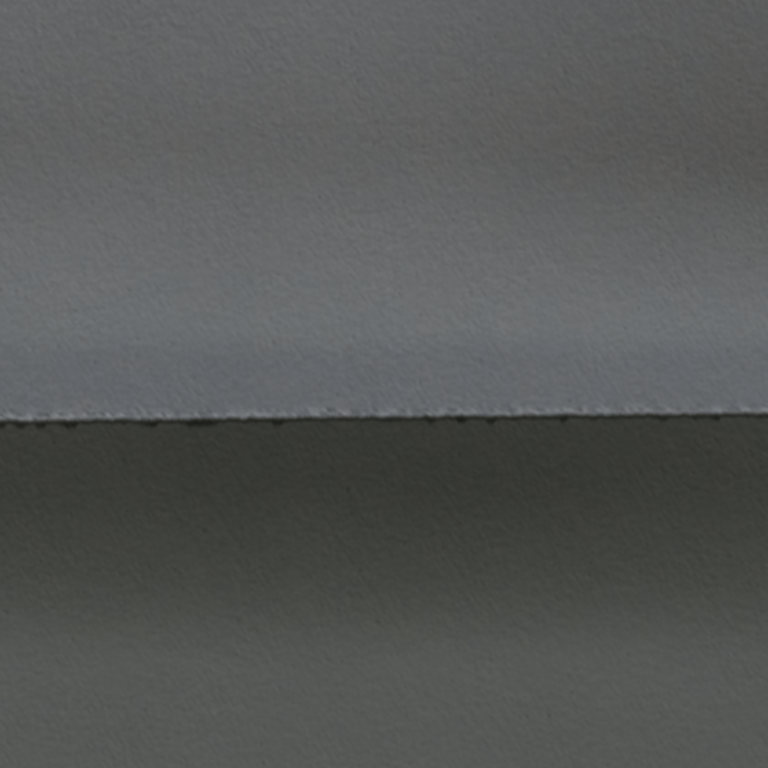
This texture is drawn by a Shadertoy shader. Its source:

```glsl
float hash(vec2 p) {
    return fract(sin(dot(p, vec2(127.1, 311.7))) * 43758.5453);
}

float valueNoise(vec2 p) {
    vec2 cell = floor(p);
    vec2 f = fract(p);
    f = f * f * (3.0 - 2.0 * f);
    float low = mix(hash(cell), hash(cell + vec2(1, 0)), f.x);
    float high = mix(hash(cell + vec2(0, 1)), hash(cell + vec2(1, 1)), f.x);
    return mix(low, high, f.y);
}

float fbm(vec2 p) {
    float sum = 0.0;
    float weight = 0.5;
    for (int i = 0; i < 4; i++) {
        sum += weight * valueNoise(p);
        p = mat2(1.6, 1.2, -1.2, 1.6) * p + 7.3;
        weight *= 0.5;
    }
    return sum / 0.9375;
}

// Short grains slanting down to the right, lit from one side
float grainRelief(vec2 uv, float scale) {
    vec2 p = mat2(0.82, -0.57, 0.57, 0.82) * uv;
    p = vec2(p.x, p.y * 0.72) * scale;
    return valueNoise(p + vec2(0.4, 0.2)) - valueNoise(p - vec2(0.4, 0.2));
}

// Sparse dimples: a soft dark hollow beside a pale rim
float dimples(vec2 uv, float count) {
    vec2 cell = floor(uv * count);
    vec2 centre = 0.3 + 0.4 * vec2(hash(cell + 3.1), hash(cell + 8.7));
    vec2 d = fract(uv * count) - centre;
    float strength = smoothstep(0.8, 1.0, hash(cell + 15.4));
    vec2 r = d + vec2(0.13, 0.07);
    return strength * (0.6 * exp(-dot(r, r) * 80.0) - exp(-dot(d, d) * 70.0));
}

vec3 upperSheet(vec2 uv) {
    vec3 top = vec3(0.392, 0.396, 0.402);
    vec3 hollow = vec3(0.379, 0.380, 0.381);
    vec3 middle = vec3(0.402, 0.409, 0.412);
    vec3 pale = vec3(0.421, 0.432, 0.44);
    vec3 lip = vec3(0.393, 0.404, 0.416);
    float bend = uv.y + 0.025 * uv.x;
    vec3 c = mix(hollow, top, smoothstep(0.82, 1.0, uv.y));
    c = mix(c, middle, 1.0 - smoothstep(0.70, 0.83, bend));
    c = mix(c, pale, 1.0 - smoothstep(0.57, 0.74, bend));
    c = mix(c, lip, 1.0 - smoothstep(0.525, 0.575, uv.y));
    float corner = smoothstep(0.4, 1.05, uv.x) * smoothstep(0.58, 0.82, uv.y);
    return c - corner * vec3(0.043, 0.045, 0.05);
}

vec3 lowerSheet(vec2 uv) {
    vec3 deep = vec3(0.212, 0.217, 0.199);
    vec3 middle = vec3(0.266, 0.273, 0.255);
    vec3 open = vec3(0.338, 0.347, 0.337);
    vec3 c = mix(deep, middle, 1.0 - smoothstep(0.22, 0.4, uv.y));
    c = mix(c, open, 1.0 - smoothstep(0.12, 0.27, uv.y));
    float side = abs(uv.x - 0.55);
    return c + 0.03 * side * smoothstep(0.15, 0.4, uv.y);
}

float band(float d, float centre, float width) {
    float t = (d - centre) / width;
    return exp(-t * t);
}

void mainImage(out vec4 fragColor, in vec2 fragCoord) {
    vec2 uv = fragCoord / iResolution.xy;
    float pixel = 1.0 / iResolution.y;

    // Slightly rising fold with a ragged border
    float ragged = 0.0035 * (fbm(vec2(uv.x * 110.0, 4.0)) - 0.5);
    float d = uv.y - mix(0.4525, 0.4625, uv.x) - ragged;
    float upper = smoothstep(-0.002 - pixel, 0.002 + pixel, d);
    vec3 color = mix(lowerSheet(uv), upperSheet(uv), upper);

    // Continuous pale rim, loose tufts above it
    float rimFade = mix(1.0, 0.65, uv.x);
    float tuft = valueNoise(vec2(uv.x * 165.0 + uv.y * 80.0, uv.y * 150.0));
    float tuftHeight = 0.004 + 0.006 * valueNoise(vec2(uv.x * 95.0, 31.0));
    color += band(d, 0.0045, 0.0025) * upper * rimFade * 0.03;
    color += band(d, 0.006, tuftHeight) * upper * rimFade * 0.15 * (tuft - 0.42);

    // Thin shadow line thickened by dark drips
    float drip = smoothstep(0.45, 0.9, valueNoise(vec2(uv.x * 75.0, 12.0)));
    color -= band(d, -0.004 - 0.002 * drip, 0.0026 + 0.002 * drip) * (0.05 + 0.05 * drip);

    // Broad mottling, mixed grain and pits
    float lightness = mix(0.75, 1.0, upper);
    color += 0.018 * (fbm(uv * vec2(7.0, 9.0) + 2.0) - 0.5) * lightness;
    float patches = mix(0.7, 1.2, valueNoise(uv * 24.0 + 5.0));
    float grain = 0.014 * grainRelief(uv, 150.0) + 0.020 * grainRelief(uv + 4.7, 250.0);
    grain += 0.018 * (valueNoise(uv * 210.0 + 9.0) - 0.5);
    color += grain * patches * lightness;
    color += 0.035 * dimples(uv + 0.02 * valueNoise(uv * 9.0), 42.0) * lightness;
    vec2 tint = vec2(fbm(uv * 38.0 + 11.0), fbm(uv * 55.0 + 23.0)) - 0.5;
    color += tint.x * vec3(0.012, 0.006, -0.004) + tint.y * vec3(0.004, 0.006, 0.012);

    fragColor = vec4(clamp(color, 0.0, 1.0), 1.0);
}
```
